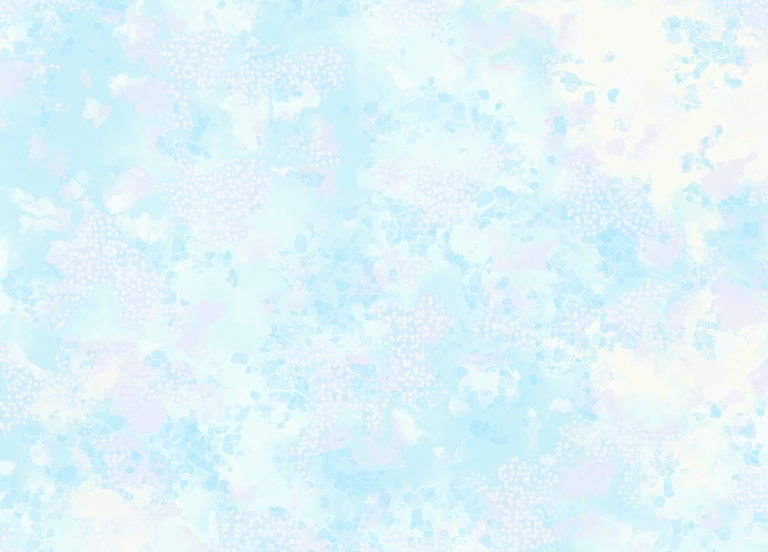
A Shadertoy shader for this background:

```glsl
// Pale aqua watercolour wash with cream glow, blue petal flecks, lilac blots and white stipple.

vec2 hash2(vec2 p) {
    vec3 q = fract(vec3(p.xyx) * vec3(0.1031, 0.1030, 0.0973));
    q += dot(q, q.yzx + 33.33);
    return fract((q.xx + q.yz) * q.zy);
}

// Layered, bent sines: roughly 0..1 around 0.5
float waves(vec2 p, float seed) {
    float sum = 0.0, amp = 0.5;
    for (int i = 0; i < 6; i++) {
        p = mat2(0.8, 0.6, -0.6, 0.8) * p * 1.75 + seed;
        sum += amp * sin(p.x + 1.5 * sin(p.y * 0.8)) * cos(p.y + sin(p.x * 0.7));
        amp *= 0.64;
    }
    return 0.5 + 0.6 * sum;
}

// Cellular noise: nearest distance, gap to the second nearest, two random values
vec4 cells(vec2 p) {
    vec2 base = floor(p), id = vec2(0.0);
    float near = 9.0, next = 9.0;
    for (int y = -1; y <= 1; y++)
    for (int x = -1; x <= 1; x++) {
        vec2 cell = base + vec2(x, y);
        float d = length(cell + 0.1 + 0.8 * hash2(cell) - p);
        if (d < near) { next = near; near = d; id = cell; }
        else next = min(next, d);
    }
    return vec4(near, next - near, hash2(id + 71.7));
}

// Soft round region of influence
float glow(vec2 p, vec2 center, float radius) {
    vec2 d = (p - center) / radius;
    return exp(-dot(d, d));
}

// Flat angular flecks, shaded one by one
vec3 paintPetals(vec3 color, vec2 p, float scale, float density, float strength) {
    vec4 c = cells(p * scale);
    float cover = smoothstep(-0.08, 0.12, density - c.z) * smoothstep(0.0, 0.22, c.y);
    vec3 petal = mix(vec3(0.67, 0.91, 0.99), vec3(0.84, 0.95, 0.99), c.w);
    return mix(color, petal, cover * strength);
}

// Rounded blots with random size, tinted lilac or white
vec3 paintBlots(vec3 color, vec2 p, float scale, float density, float lilac) {
    vec4 c = cells(p * scale);
    float radius = mix(0.3, 0.6, c.w);
    float cover = (1.0 - smoothstep(radius * 0.6, radius, c.x))
                * smoothstep(-0.1, 0.1, density - c.z);
    vec3 tint = mix(vec3(0.965, 0.99, 0.985), vec3(0.92, 0.925, 0.98),
                    smoothstep(0.35, 0.65, lilac + 0.3 * (c.w - 0.5)));
    return mix(color, tint, cover * 0.75);
}

// Tiny pale dots on a faint lilac ground
vec3 paintStipple(vec3 color, vec2 p, float scale, float mask) {
    vec4 c = cells(p * scale);
    float dots = 1.0 - smoothstep(0.2, 0.48, c.x);
    color = mix(color, vec3(0.87, 0.92, 0.985), 0.45 * mask);
    return mix(color, vec3(0.965, 0.975, 0.99), dots * mask * 0.8);
}

void mainImage(out vec4 fragColor, in vec2 fragCoord) {
    vec2 p = fragCoord / iResolution.y;
    vec2 bend = vec2(waves(p * 14.0, 2.3), waves(p * 14.0, 7.9)) - 0.5;
    vec2 q = p + 0.05 * bend;

    // Broad aqua wash
    float wash = smoothstep(0.2, 0.8, waves(q * 4.0, 1.7));
    vec3 color = mix(vec3(0.79, 0.945, 0.975), vec3(0.92, 0.985, 0.985), wash);
    color = mix(color, vec3(0.90, 0.98, 0.985), 0.7 * glow(q, vec2(0.43, 0.58), 0.18));

    // Cream light on the right and in the lower left
    float warm = glow(p, vec2(1.13, 0.90), 0.24) + glow(p, vec2(1.36, 0.78), 0.16)
               + 0.8 * glow(p, vec2(1.32, 0.33), 0.20) + 0.55 * glow(p, vec2(1.09, 0.30), 0.11)
               + 0.6 * glow(p, vec2(0.24, 0.33), 0.13) + 0.7 * glow(p, vec2(0.17, 0.06), 0.17);
    float cream = smoothstep(0.3, 0.8, warm + 0.9 * (waves(q * 9.0, 5.1) - 0.5));
    color = mix(color, vec3(0.99, 0.99, 0.95), cream * 0.9);

    // Blots, large then small
    float lilac = waves(q * 6.0, 11.3);
    float blotDensity = 0.12 + 0.6 * waves(p * 7.0, 4.4);
    color = paintBlots(color, q, 10.0, blotDensity, lilac);
    color = paintBlots(color, q + 3.7, 19.0, blotDensity - 0.08, lilac);

    // Petal clusters
    float cluster = 0.45 * glow(p, vec2(1.08, 0.58), 0.28) + 0.4 * glow(p, vec2(0.22, 0.19), 0.19)
                  + 0.45 * glow(p, vec2(1.28, 0.93), 0.10) + 0.3 * glow(p, vec2(0.65, 0.50), 0.22)
                  + 0.35 * glow(p, vec2(0.62, 0.06), 0.16) + 0.25 * glow(p, vec2(0.12, 0.98), 0.12);
    float density = cluster + 1.5 * (waves(q * 10.0, 8.6) - 0.5) - 0.05 - 0.15 * cream;
    vec2 petalPoint = p + 0.012 * bend;
    color = paintPetals(color, petalPoint, 38.0, density, 0.6);
    color = paintPetals(color, petalPoint + 5.3, 70.0, density, 0.6);

    // Stippled patches
    float patches = smoothstep(0.56, 0.70, waves(q * 8.0, 14.2)) * (1.0 - 0.7 * cream);
    color = paintStipple(color, p + 0.004 * bend, 88.0, patches);

    fragColor = vec4(clamp(color, 0.0, 1.0), 1.0);
}
```
